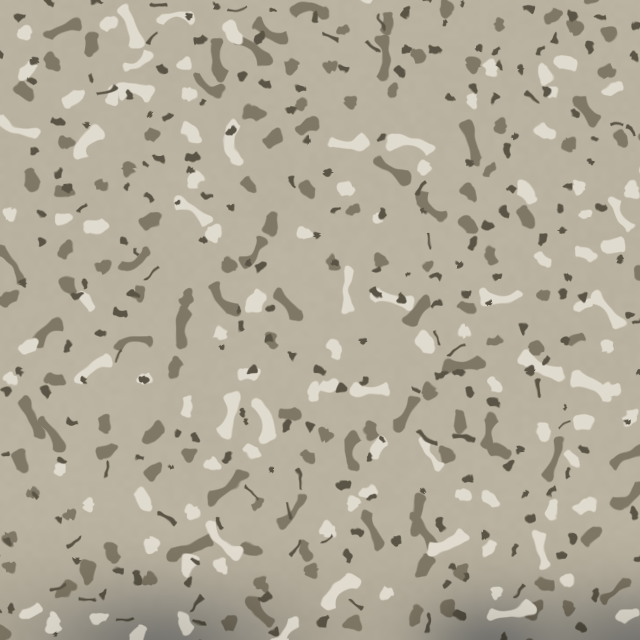
Give the GLSL for this texture, as a Shadertoy shader.

```glsl
vec4 hash4(vec2 cell, float seed) {
    vec4 q = fract(vec4(cell.xyx, seed) * vec4(0.1031, 0.1030, 0.0973, 0.1099) + seed * 0.137);
    q += dot(q, q.wzxy + 33.33);
    return fract((q.xxyz + q.yzzw) * q.zywx);
}

float valueNoise(vec2 p) {
    vec2 i = floor(p), f = fract(p);
    f = f * f * (3.0 - 2.0 * f);
    float low = mix(hash4(i, 9.0).x, hash4(i + vec2(1, 0), 9.0).x, f.x);
    float high = mix(hash4(i + vec2(0, 1), 9.0).x, hash4(i + vec2(1, 1), 9.0).x, f.x);
    return mix(low, high, f.y);
}

// Bent bar with unequal, slightly three-cornered ends and a pinched waist
float chipDistance(vec2 p, float angle, float halfLength, vec2 endRadii, float pinch, float bend) {
    float c = cos(angle), s = sin(angle);
    p = vec2(c * p.x + s * p.y, c * p.y - s * p.x);
    float t = clamp(p.x / halfLength, -1.0, 1.0);
    vec2 offset = p - vec2(t * halfLength, bend * (t * t - 0.4));
    float radius = mix(endRadii.x, endRadii.y, 0.5 + 0.5 * t);
    radius *= 1.0 - pinch * (1.0 - t * t);
    float corner = cos(3.0 * atan(offset.y, offset.x + 1e-5) + bend * 30.0);
    return length(offset) - radius * (1.0 + 0.13 * corner);
}

// Distances to the nearest brown (x) and cream (y) chip, in cells
vec2 largeChips(vec2 p) {
    vec2 nearest = vec2(1.0);
    vec2 home = floor(p);
    vec2 warp = vec2(valueNoise(p * 4.0), valueNoise(p * 4.0 + 57.0)) - 0.5;
    for (int y = -1; y <= 1; y++)
    for (int x = -1; x <= 1; x++) {
        vec2 cell = home + vec2(x, y);
        vec4 place = hash4(cell, 1.0);
        vec4 form = hash4(cell, 2.0);
        vec4 kind = hash4(cell, 3.0);
        if (kind.x > 0.9) continue;
        vec2 q = p + warp * 0.09 - cell - 0.5 - (place.xy - 0.5) * 0.72;
        float isLong = step(0.73, kind.y);
        float halfLength = mix(0.03 + 0.13 * form.x, 0.27 + 0.19 * form.x, isLong);
        vec2 radii = mix(0.10 + 0.09 * form.yz, 0.12 + 0.09 * form.yz, isLong);
        float pinch = isLong * (0.25 + 0.3 * kind.z);
        float bend = (form.w - 0.5) * mix(0.1, 0.25, isLong);
        float d = chipDistance(q, place.z * 6.2832, halfLength, radii, pinch, bend);
        if (kind.x < 0.47) nearest.x = min(nearest.x, d);
        else nearest.y = min(nearest.y, d);
    }
    return nearest;
}

// Small dark flakes, a few of them drawn out into slivers
float smallFlakes(vec2 p) {
    float nearest = 1.0;
    vec2 home = floor(p);
    vec2 warp = vec2(valueNoise(p * 5.0 + 13.0), valueNoise(p * 5.0 + 91.0)) - 0.5;
    for (int y = -1; y <= 1; y++)
    for (int x = -1; x <= 1; x++) {
        vec2 cell = home + vec2(x, y);
        vec4 place = hash4(cell, 4.0);
        vec4 form = hash4(cell, 5.0);
        if (place.w > 0.6) continue;
        vec2 q = p + warp * 0.1 - cell - 0.5 - (place.xy - 0.5) * 0.95;
        float sliver = step(0.86, form.w);
        float halfLength = mix(0.02 + 0.1 * form.x, 0.15 + 0.15 * form.x, sliver);
        vec2 radii = mix(0.04 + 0.1 * form.yz, 0.025 + 0.06 * form.yz, sliver);
        float d = chipDistance(q, place.z * 6.2832, halfLength, radii, 0.2 * sliver, 0.1 * (form.x - 0.5));
        nearest = min(nearest, d);
    }
    return nearest;
}

float blob(vec2 p, vec2 center, vec2 size) {
    vec2 q = (p - center) / size;
    return exp(-dot(q, q));
}

float coverage(float d, float cells) {
    float soft = max(0.0018, 0.8 / iResolution.y) * cells;
    return 1.0 - smoothstep(-soft, soft, d);
}

void mainImage(out vec4 fragColor, in vec2 fragCoord) {
    vec2 uv = fragCoord / iResolution.y;

    // Cool blurred shade along the lower edge
    float shade = blob(uv, vec2(0.25, -0.02), vec2(0.17, 0.09))
                + blob(uv, vec2(0.76, -0.02), vec2(0.10, 0.08))
                + blob(uv, vec2(1.0, -0.02), vec2(0.15, 0.09));
    shade = min(shade, 1.0);

    // Stone ground with faint mottling
    vec3 ground = vec3(0.73, 0.70, 0.63);
    ground += 0.012 * (valueNoise(uv * 90.0) - 0.5) + 0.012 * (valueNoise(uv * 7.0) - 0.5);
    ground *= 1.0 - 0.06 * smoothstep(0.2, 0.0, uv.y);
    vec3 color = mix(ground, vec3(0.42, 0.42, 0.41), 0.85 * shade);

    // Chips, with the dark flakes on top
    vec3 brown = vec3(0.50, 0.47, 0.40) * (1.0 - 0.4 * shade);
    vec3 cream = vec3(0.88, 0.86, 0.81) * (1.0 - 0.12 * shade);
    vec3 dark = vec3(0.35, 0.33, 0.27) * (1.0 - 0.3 * shade);
    vec2 chips = largeChips(uv * 16.0 + 3.0);
    color = mix(color, brown, coverage(chips.x, 16.0));
    color = mix(color, cream, coverage(chips.y, 16.0));
    color = mix(color, dark, coverage(smallFlakes(uv * 20.0 + 41.0), 20.0));

    fragColor = vec4(color, 1.0);
}
```
